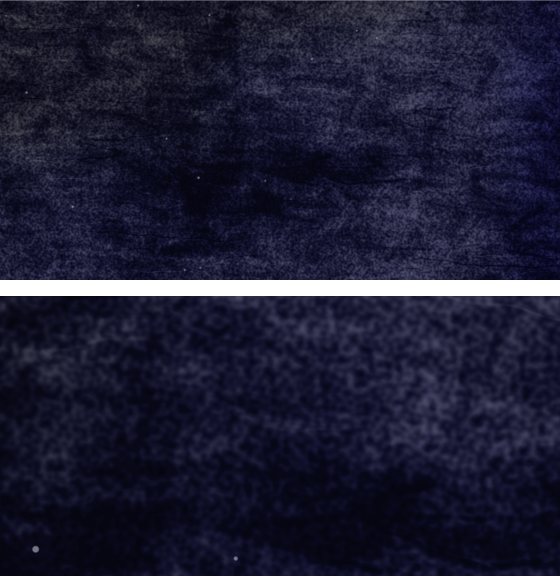
Top, the full canvas; bottom, a detail of the centre.
Reproduce this texture procedurally as a Shadertoy shader.

```glsl
// Worn midnight-blue plaster: cloudy patches, fine grain, brushed streaks and thin cracks.

const vec3 INK    = vec3(0.035, 0.035, 0.115);
const vec3 NAVY   = vec3(0.070, 0.070, 0.180);
const vec3 SLATE  = vec3(0.125, 0.125, 0.235);
const vec3 HAZE   = vec3(0.195, 0.195, 0.315);
const vec3 CHALK  = vec3(0.300, 0.300, 0.420);
const vec3 DUST   = vec3(0.600, 0.600, 0.680);

const float CLOUD_AMOUNT  = 1.5;
const float MOTTLE_AMOUNT = 1.6;
const float STREAK_AMOUNT = 1.1;
const float GRAIN_AMOUNT  = 1.9;
const float CRACK_DEPTH   = 1.0;
const float SCRATCH_LIGHT = 0.8;
const float TILT          = 0.08;   // fall of the streaks towards the right
const float DUST_CELLS    = 13.0;
const float DUST_SHARE    = 0.06;

float hash(vec2 p) {
    vec3 q = fract(vec3(p.xyx) * 0.1031);
    q += dot(q, q.yzx + 33.33);
    return fract((q.x + q.y) * q.z);
}

float cornerSlope(vec2 cell, vec2 offset) {
    float angle = 6.2832 * hash(cell);
    return dot(vec2(cos(angle), sin(angle)), offset);
}

float gradientNoise(vec2 p) {
    vec2 i = floor(p), f = fract(p);
    vec2 u = f * f * f * (f * (f * 6.0 - 15.0) + 10.0);
    vec2 e = vec2(0.0, 1.0);
    float low  = mix(cornerSlope(i, f), cornerSlope(i + e.yx, f - e.yx), u.x);
    float high = mix(cornerSlope(i + e.xy, f - e.xy), cornerSlope(i + e.yy, f - e.yy), u.x);
    return mix(low, high, u.y);
}

float fbm(vec2 p) {
    float sum = 0.0, weight = 1.0;
    for (int i = 0; i < 4; i++) {
        sum += weight * gradientNoise(p);
        p = p * 2.03 + vec2(17.3, 41.7);
        weight *= 0.55;
    }
    return sum;
}

// Thin lines along the zero contours of stretched noise, broken up by a mask
float brokenLines(vec2 p, vec2 stretch, float width) {
    vec2 wobble = vec2(0.0, 0.012 * gradientNoise(p * 16.0));
    float contour = abs(gradientNoise((p + wobble) * stretch));
    float mask = smoothstep(0.0, 0.3, gradientNoise(p * vec2(3.0, 7.0) + 63.0));
    return mask * (1.0 - smoothstep(0.0, width, contour));
}

vec3 plasterColor(float tone) {
    vec3 c = mix(INK, NAVY, clamp((tone + 1.2) / 0.9, 0.0, 1.0));
    c = mix(c, SLATE, clamp((tone + 0.3) / 0.9, 0.0, 1.0));
    c = mix(c, HAZE, clamp((tone - 0.6) / 1.0, 0.0, 1.0));
    c = mix(c, CHALK, clamp((tone - 1.6) / 1.6, 0.0, 1.0));
    return c * mix(0.65, 1.0, smoothstep(-2.4, -1.0, tone));
}

float dustSpecks(vec2 p, float pixel) {
    vec2 cell = floor(p * DUST_CELLS);
    vec2 spot = 0.2 + 0.6 * vec2(hash(cell + 5.1), hash(cell + 9.7));
    float d = length(fract(p * DUST_CELLS) - spot) / DUST_CELLS;
    float radius = mix(0.001, 0.004, hash(cell + 3.3));
    float present = step(1.0 - DUST_SHARE, hash(cell + 21.0));
    return present * (1.0 - smoothstep(radius - pixel, radius + pixel, d));
}

void mainImage(out vec4 fragColor, in vec2 fragCoord) {
    float pixel = 1.0 / iResolution.y;
    vec2 p = fragCoord * pixel;
    vec2 uv = fragCoord / iResolution.xy;
    vec2 slanted = vec2(p.x, p.y + TILT * p.x);

    // Broad light and shade, with a dark hollow left of the middle
    float cloud = gradientNoise(p * vec2(1.7, 2.6) + vec2(8.2, 3.6))
                + 0.6 * gradientNoise(slanted * vec2(3.0, 6.5) + 29.0);
    vec2 hollow = (uv - vec2(0.37, 0.33)) / vec2(0.20, 0.27);
    float tone = CLOUD_AMOUNT * cloud - 0.75 * exp(-dot(hollow, hollow));
    tone += 0.65 * smoothstep(0.3, 0.75, uv.x) * (1.0 - smoothstep(0.85, 1.0, uv.x)) - 0.05;

    // Worn blotches and brushed streaks
    vec2 warp = vec2(gradientNoise(p * 6.0), gradientNoise(p * 6.0 + 37.0));
    tone += MOTTLE_AMOUNT * fbm(p * vec2(9.0, 11.0) + warp);
    tone += STREAK_AMOUNT * fbm(slanted * vec2(3.5, 27.0) + 0.5 * warp);

    // Grain, rougher in the lit patches
    vec2 turned = mat2(0.8, 0.6, -0.6, 0.8) * p;
    float grain = gradientNoise(turned * 107.0) + 0.75 * gradientNoise(turned.yx * 53.0 + 71.0);
    tone += GRAIN_AMOUNT * grain * mix(0.75, 1.1, smoothstep(-1.0, 0.8, tone));

    // Dark cracks, pale scratches and a faint upright weave
    tone -= CRACK_DEPTH * brokenLines(slanted, vec2(2.6, 15.0), 0.07);
    tone += SCRATCH_LIGHT * brokenLines(slanted + 11.0, vec2(3.2, 13.0), 0.05);
    tone += 0.35 * gradientNoise(vec2(p.x * 85.0, p.y * 2.5));

    // Greyer towards the upper left, bluer at the right edge
    vec3 color = plasterColor(tone);
    float drift = 0.5 * gradientNoise(p * 2.2 + 53.0);
    float grey = smoothstep(0.1, 1.1, uv.y - 0.8 * uv.x + 0.25 + drift);
    float blue = smoothstep(0.82, 1.0, uv.x + 0.15 * drift);
    color.b *= 1.0 - 0.24 * grey;
    color *= mix(vec3(1.0), vec3(0.75, 0.75, 1.05), blue);

    color = mix(color, DUST, 0.75 * dustSpecks(p, pixel));
    color = mix(color, DUST, 0.5 * smoothstep(0.995, 0.999, uv.y));
    fragColor = vec4(color, 1.0);
}
```
